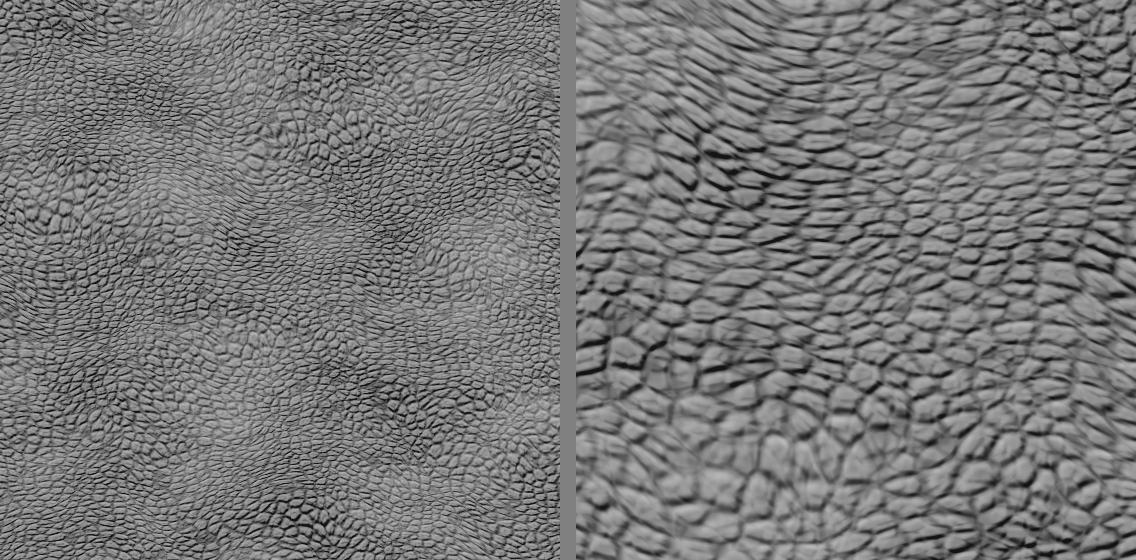
Left: the whole. Right: its middle third, enlarged.
Write a three.js fragment shader that draws this texture.

```glsl
// Grey pebbled leather: warped, flattened Voronoi pebbles form a height field,
// which is lit from above so that each pebble has a pale crown and a dark foot.
// Broad gradient noise bends the rows and varies the depth and tone of the hide.

#define PEBBLES vec2(50.0, 80.0)   // pebbles across and up
#define BEND 0.085                 // strength of the broad row bending
#define LIGHT_STEP vec2(-0.07, 0.20) // step toward the light, in pebbles
#define BASE_TONE 0.565
#define CROWN_GAIN 0.13
#define SHADOW_GAIN 0.43
#define CREASE_DEPTH 0.15
#define FINE_GRAIN 0.055

varying vec2 vUv;

vec2 hash2(vec2 p) {
  vec3 q = fract(vec3(p.xyx) * vec3(0.1031, 0.1030, 0.0973));
  q += dot(q, q.yzx + 33.33);
  return fract((q.xx + q.yz) * q.zy);
}

vec2 gradientAt(vec2 cell) {
  float angle = 6.2832 * hash2(cell + 71.0).x;
  return vec2(cos(angle), sin(angle));
}

float gradientNoise(vec2 p) {
  vec2 i = floor(p), f = fract(p);
  vec2 u = f * f * f * (f * (f * 6.0 - 15.0) + 10.0);
  float a = dot(gradientAt(i), f);
  float b = dot(gradientAt(i + vec2(1.0, 0.0)), f - vec2(1.0, 0.0));
  float c = dot(gradientAt(i + vec2(0.0, 1.0)), f - vec2(0.0, 1.0));
  float d = dot(gradientAt(i + 1.0), f - 1.0);
  return mix(mix(a, b, u.x), mix(c, d, u.x), u.y);
}

float fbm(vec2 p) {
  float sum = 0.0, gain = 1.0;
  for (int i = 0; i < 4; i++) {
    sum += gain * gradientNoise(p);
    p = mat2(1.6, 1.2, -1.2, 1.6) * p + 17.3;
    gain *= 0.5;
  }
  return sum;
}

// Gap between the two nearest seeds: zero in the creases, high on the crowns
float pebbleGap(vec2 p) {
  vec2 i = floor(p), f = fract(p);
  float nearest = 8.0, second = 8.0;
  for (int y = -1; y <= 1; y++) {
    for (int x = -1; x <= 1; x++) {
      vec2 cell = vec2(float(x), float(y));
      float d = length(cell + 0.05 + 0.9 * hash2(i + cell + 200.0) - f);
      second = min(second, max(nearest, d));
      nearest = min(nearest, d);
    }
  }
  return second - nearest;
}

// Large pebbles, cut by smaller creases and roughened by wrinkles
float leatherHeight(vec2 p) {
  float pebble = smoothstep(-0.04, 0.58, pebbleGap(p));
  float cut = smoothstep(0.0, 0.4, pebbleGap(p * vec2(1.5, 1.7) + 31.7));
  float wrinkle = gradientNoise(p * vec2(2.2, 2.6) + 9.0);
  return 0.8 * pebble + 0.22 * cut + 0.16 * wrinkle;
}

// Bend the rows in broad folds, with a smaller irregular sway
vec2 bendRows(vec2 p) {
  vec2 fold = vec2(gradientNoise(p * 3.3 + 4.7), gradientNoise(p * 3.6 + 23.1));
  vec2 sway = vec2(gradientNoise(p * 11.0 + 41.0), gradientNoise(p * 12.0 + 57.0));
  return p + BEND * fold * vec2(0.6, 1.0) + 0.016 * sway;
}

void main() {
  vec2 hide = bendRows(vUv);
  vec2 p = hide * PEBBLES;

  // Slope toward the light: pale crowns are gentle, shadows are deep
  float height = leatherHeight(p);
  float slope = height - leatherHeight(p + LIGHT_STEP);
  float crown = max(slope, 0.0);
  float shadow = max(-slope, 0.0);
  float crease = 1.0 - smoothstep(0.05, 0.8, height);

  // Rough and smooth regions, and faint lengthwise stretch folds
  float region = fbm(vUv * vec2(4.0, 5.5) + 13.0);
  float stretch = fbm(hide * vec2(5.0, 17.0) + 61.0);
  float relief = clamp(1.0 + 0.55 * region + 0.4 * stretch, 0.5, 1.6);

  float tone = BASE_TONE - 0.045 * region - 0.035 * stretch;
  tone += CROWN_GAIN * crown;
  tone -= relief * (SHADOW_GAIN * shadow + CREASE_DEPTH * crease);
  tone += FINE_GRAIN * gradientNoise(vUv * 210.0);
  tone += FINE_GRAIN * gradientNoise(p * vec2(1.3, 1.1) + 83.0);

  gl_FragColor = vec4(vec3(clamp(tone, 0.08, 0.72)), 1.0);
}
```
